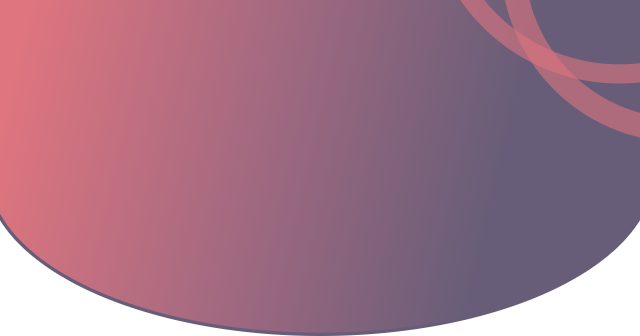
Reproduce this background procedurally as a Shadertoy shader.

```glsl
// A wide rose-to-plum panel with a curved, outlined lower edge on white,
// crossed by two translucent rings at the upper right. Built from a slanted
// gradient, an ellipse distance and ring distances, in units of canvas height.

const vec3 WHITE = vec3(1.0);
const vec3 ROSE  = vec3(0.870, 0.458, 0.498);
const vec3 MAUVE = vec3(0.638, 0.413, 0.503);
const vec3 PLUM  = vec3(0.404, 0.365, 0.470);

// Gradient: horizontal position plus a lean, running between two stops
const float GRADIENT_LEAN  = 0.23;
const float GRADIENT_START = -1.086;
const float GRADIENT_END   = 0.432;

// Panel: lower half of an ellipse, continued straight upward
const vec2  PANEL_CENTER  = vec2(0.0, 0.485);
const vec2  PANEL_RADII   = vec2(0.995, 0.485);
const float OUTLINE_WIDTH = 0.010;

// Rings: center, middle radius and half of the band width
const vec2  RING_A_CENTER = vec2(0.8905, 1.326);
const vec2  RING_A_SIZE   = vec2(0.546, 0.0285);
const vec2  RING_B_CENTER = vec2(1.076, 1.114);
const vec2  RING_B_SIZE   = vec2(0.502, 0.0355);
const float RING_OPACITY  = 0.60;

// Approximate signed distance to the panel edge, negative inside
float panelDistance(vec2 p) {
    vec2 q = p - PANEL_CENTER;
    q.y = min(q.y, 0.0);
    vec2 unit = q / PANEL_RADII;
    float k = length(unit);
    float slope = length(unit / PANEL_RADII);
    return k * (k - 1.0) / max(slope, 0.0001);
}

float ringDistance(vec2 p, vec2 center, vec2 size) {
    return abs(length(p - center) - size.x) - size.y;
}

// Antialiased coverage of a signed distance
float coverage(float dist, float pixel) {
    return clamp(0.5 - dist / pixel, 0.0, 1.0);
}

vec3 panelGradient(vec2 p) {
    float along = p.x - GRADIENT_LEAN * p.y;
    float t = clamp((along - GRADIENT_START) / (GRADIENT_END - GRADIENT_START), 0.0, 1.0);
    return t < 0.5 ? mix(ROSE, MAUVE, 2.0 * t) : mix(MAUVE, PLUM, 2.0 * t - 1.0);
}

void mainImage(out vec4 fragColor, in vec2 fragCoord) {
    float pixel = 1.0 / iResolution.y;
    vec2 p = (fragCoord - vec2(0.5 * iResolution.x, 0.0)) * pixel;

    // Plum outline first, gradient fill inset within it
    float edge = panelDistance(p);
    vec3 color = mix(WHITE, PLUM, coverage(edge, pixel));
    color = mix(color, panelGradient(p), coverage(edge + OUTLINE_WIDTH, pixel));

    // Overlapping translucent rings
    float ringA = coverage(ringDistance(p, RING_A_CENTER, RING_A_SIZE), pixel);
    float ringB = coverage(ringDistance(p, RING_B_CENTER, RING_B_SIZE), pixel);
    color = mix(color, ROSE, RING_OPACITY * ringA);
    color = mix(color, ROSE, RING_OPACITY * ringB);

    fragColor = vec4(color, 1.0);
}
```
